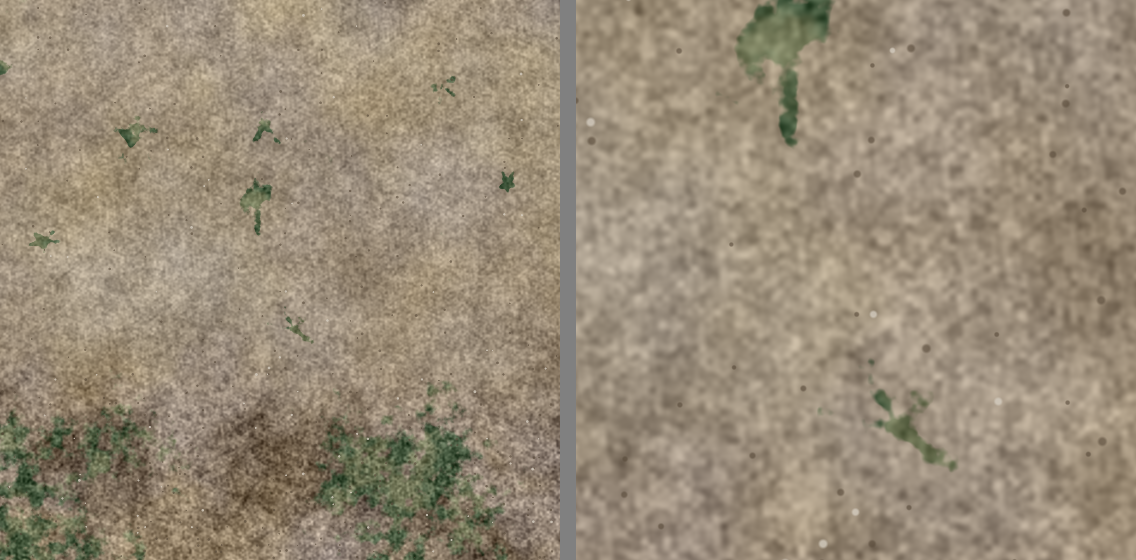
Left, the full canvas; right, a detail of the centre.
Reproduce this texture procedurally as a Shadertoy shader.

```glsl
// Dry, trampled grass seen from above: layered value noise gives tan thatch,
// crossed stretched noise gives straw, and scattered ragged tufts add green.
// The lower third is rougher, with weedy patches, bare soil and pale specks.

const vec3 PALE_STRAW  = vec3(0.675, 0.620, 0.530);
const vec3 TAN_THATCH  = vec3(0.615, 0.555, 0.462);
const vec3 ROUGH_STRAW = vec3(0.595, 0.520, 0.415);
const vec3 PINK_SOIL   = vec3(0.590, 0.530, 0.480);
const vec3 DARK_SOIL   = vec3(0.400, 0.335, 0.260);
const vec3 LEAF_DARK   = vec3(0.245, 0.345, 0.235);
const vec3 LEAF_DRY    = vec3(0.400, 0.430, 0.300);
const vec3 CHIP_WHITE  = vec3(0.830, 0.800, 0.750);

const float STRAW_CONTRAST = 0.30;
const float GRAIN_CONTRAST = 0.12;
const float CLUMP_CONTRAST = 0.17;
const float TUFT_CELLS     = 7.0;
const float TUFT_CHANCE    = 0.45;
const float SPECK_CELLS    = 95.0;
const float WEED_SPACING   = 0.65;
const float TAU            = 6.28318;

float hash(vec2 p) {
    vec3 q = fract(p.xyx * 0.1031);
    q += dot(q, q.yzx + 33.33);
    return fract((q.x + q.y) * q.z);
}

float noise(vec2 p) {
    vec2 c = floor(p), f = fract(p);
    f = f * f * (3.0 - 2.0 * f);
    return mix(mix(hash(c), hash(c + vec2(1, 0)), f.x),
               mix(hash(c + vec2(0, 1)), hash(c + vec2(1, 1)), f.x), f.y);
}

mat2 rotation(float a) {
    return mat2(cos(a), sin(a), -sin(a), cos(a));
}

float fbm(vec2 p) {
    float sum = 0.0, weight = 0.533;
    for (int i = 0; i < 4; i++) {
        sum += weight * noise(p);
        p = rotation(0.6) * p * 2.03 + 17.0;
        weight *= 0.5;
    }
    return sum;
}

// Short fibres lying in three crossed directions
float straw(vec2 p) {
    float sum = 0.0;
    for (int i = 0; i < 3; i++) {
        float k = float(i);
        sum += noise(rotation(0.4 + k * 1.05) * p * vec2(85, 230) + 40.0 * k);
    }
    return sum / 3.0;
}

// Sparse round dots, one at most in each cell
float specks(vec2 p, float chance, float seed) {
    vec2 g = p * SPECK_CELLS, c = floor(g) + seed;
    vec2 centre = 0.35 + 0.3 * vec2(hash(c + 3.1), hash(c + 7.7));
    float radius = mix(0.16, 0.34, hash(c + 11.3));
    float dot_ = 1.0 - smoothstep(radius * 0.4, radius, length(fract(g) - centre));
    return dot_ * step(hash(c), chance);
}

// Isolated ragged plants with pointed lobes
float tufts(vec2 p, float ragged) {
    float cover = 0.0;
    for (int j = -1; j <= 1; j++)
    for (int i = -1; i <= 1; i++) {
        vec2 c = floor(p * TUFT_CELLS) + vec2(i, j);
        vec2 centre = (c + vec2(hash(c + 5.3), hash(c + 9.1))) / TUFT_CELLS;
        float size = hash(c + 21.7), turn = TAU * hash(c + 31.9);
        float radius = mix(0.009, 0.031, size * size);
        vec2 q = rotation(turn) * (p - centre);
        q.x *= mix(0.6, 1.1, hash(c + 41.3));
        float lobes = 1.0 + 0.3 * cos(5.0 * atan(q.y, q.x) + turn);
        float body = 1.0 - length(q) * lobes / radius + (ragged - 0.5) * 3.0;
        float grows = step(hash(c + 51.1), TUFT_CHANCE)
                    * step(0.38, centre.y) * step(centre.y, 0.92);
        cover = max(cover, grows * smoothstep(0.08, 0.5, body));
    }
    return cover;
}

void mainImage(out vec4 fragColor, in vec2 fragCoord) {
    vec2 p = fragCoord / iResolution.y;
    float broad = fbm(p * 4.0 + 2.0), hue = fbm(p * 6.0 + 60.0);
    float clump = fbm(p * 28.0 + 90.0), ragged = fbm(p * 48.0 + 130.0);

    // Zones: rough lower ground, with weeds in two broad bays
    float rough = 1.0 - smoothstep(0.20, 0.42, p.y + (broad - 0.5) * 0.3);
    float bays = 0.5 + 0.5 * cos(TAU * (p.x - 0.1) / WEED_SPACING);

    // Ground colour
    float paleness = smoothstep(0.3, 0.95, p.y + (broad - 0.5) * 1.3);
    vec3 color = mix(TAN_THATCH, PALE_STRAW, paleness);
    color = mix(color, ROUGH_STRAW, rough * 0.8);
    float soil = smoothstep(0.46, 0.62, fbm(p * 5.0 + 200.0));
    color = mix(color, PINK_SOIL, soil * mix(0.35, 0.8, rough));
    float damp = smoothstep(0.5, 0.72, fbm(p * 6.0 + 260.0) + 0.07 * rough);
    color = mix(color, DARK_SOIL, damp * mix(0.2, 0.75, rough));
    color += (hue - 0.5) * vec3(0.05, 0.02, -0.07);

    // Weeds and single tufts
    float leafField = 0.5 * fbm(p * 9.0 + 310.0) + 0.5 * ragged - 0.5;
    float weeds = smoothstep(0.0, 0.15, leafField + (rough * bays - 0.68) * 0.35);
    float leaves = max(weeds * 0.85, tufts(p, ragged) * 0.92);
    vec3 leafColor = mix(LEAF_DARK, LEAF_DRY, smoothstep(0.35, 0.68, clump));
    color = mix(color, leafColor, leaves);

    // Fine relief, then debris
    float relief = (straw(p) - 0.5) * STRAW_CONTRAST
                 + (noise(p * 235.0 + 70.0) - 0.5) * GRAIN_CONTRAST
                 + (clump - 0.5) * CLUMP_CONTRAST;
    color += relief * (1.0 + 0.45 * rough) * vec3(1.0, 0.98, 0.92);
    color = mix(color, DARK_SOIL * 0.85, 0.6 * specks(p, mix(0.02, 0.08, rough), 400.0));
    color = mix(color, CHIP_WHITE, 0.8 * specks(p, mix(0.004, 0.018, rough), 700.0));

    fragColor = vec4(clamp(color, 0.0, 1.0), 1.0);
}
```
